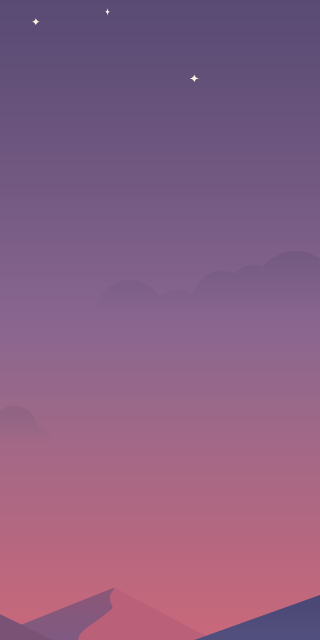
This background is drawn by a WebGL 2 fragment shader. Its source:

```glsl
#version 300 es
precision highp float;
// Dusk sky over desert dunes, with fading cloud banks and three sparkling stars.

#define CLOUD_TINT vec3(0.44, 0.345, 0.49)
#define CLOUD_STRENGTH 0.75
#define LOW_CLOUD_TINT vec3(0.53, 0.375, 0.50)
#define STAR_COLOR vec3(1.0, 0.94, 0.85)
#define DUNE_PEAK vec2(0.357, 0.164)
#define DUNE_LIT vec3(0.73, 0.38, 0.475)
#define DUNE_SHADE_TOP vec3(0.55, 0.335, 0.465)
#define DUNE_SHADE_BASE vec3(0.50, 0.355, 0.51)
#define LEFT_DUNE vec3(0.48, 0.32, 0.46)
#define RIGHT_DUNE vec3(0.29, 0.28, 0.46)

uniform vec2 u_resolution;
out vec4 fragColor;

// Colour stops run from the zenith (depth 0) to the horizon (depth 1).
const int STOPS = 7;
const vec4 SKY[STOPS] = vec4[](
    vec4(0.35, 0.295, 0.455, 0.0), vec4(0.38, 0.31, 0.47, 0.10),
    vec4(0.45, 0.35, 0.51, 0.29), vec4(0.54, 0.40, 0.56, 0.51),
    vec4(0.63, 0.41, 0.53, 0.68), vec4(0.72, 0.405, 0.50, 0.86),
    vec4(0.79, 0.41, 0.48, 1.0));

// Cloud puffs: centre and radius.
const vec3 PUFFS[5] = vec3[](
    vec3(0.406, 1.016, 0.109), vec3(0.555, 1.005, 0.089),
    vec3(0.695, 1.060, 0.094), vec3(0.792, 1.099, 0.073),
    vec3(0.924, 1.086, 0.130));

// Stars: centre and tip length.
const vec3 STARS[3] = vec3[](
    vec3(0.112, 1.932, 0.013), vec3(0.336, 1.963, 0.009),
    vec3(0.607, 1.755, 0.014));

float coverage(float d, float softness) {
    return clamp(0.5 - d / softness, 0.0, 1.0);
}

vec3 skyColor(float depth) {
    vec3 color = SKY[0].rgb;
    for (int i = 1; i < STOPS; i++) {
        float t = clamp((depth - SKY[i - 1].w) / (SKY[i].w - SKY[i - 1].w), 0.0, 1.0);
        color = mix(color, SKY[i].rgb, t);
    }
    return color;
}

// A round top whose sides continue straight down.
float puffDistance(vec2 p, vec3 puff) {
    vec2 q = p - puff.xy;
    return length(vec2(q.x, max(q.y, 0.0))) - puff.z;
}

// Four-pointed star with concave sides.
float sparkleDistance(vec2 p, float size) {
    vec2 q = pow(abs(p) + 1e-6, vec2(0.6));
    return pow(q.x + q.y, 1.0 / 0.6) - size;
}

// Winding crest between the lit and shaded sides of the central dune.
float crestX(float drop) {
    float bend = (drop - 0.0625) / 0.013;
    return 0.344 + 0.013 * (1.0 - smoothstep(0.0, 0.026, drop))
        + 0.008 * exp(-bend * bend) - 0.099 * smoothstep(0.057, 0.161, drop);
}

void main() {
    // Canvas units: x spans 0 to 1, y spans 0 to 2.
    vec2 p = gl_FragCoord.xy / u_resolution * vec2(1.0, 2.0);
    float pixel = max(1.0 / u_resolution.x, 2.0 / u_resolution.y);
    vec3 color = skyColor(1.0 - 0.5 * p.y);

    // Upper cloud bank, dissolving downward
    float bank = 1.0;
    for (int i = 0; i < 5; i++) bank = min(bank, puffDistance(p, PUFFS[i]));
    float fade = pow(clamp((p.y - 0.997) / 0.22, 0.0, 1.0), 1.4);
    color = mix(color, CLOUD_TINT, coverage(bank, pixel) * fade * CLOUD_STRENGTH);

    // Low cloud at the left
    float low = min(puffDistance(p, vec3(0.044, 0.659, 0.073)),
                    puffDistance(p, vec3(0.125, 0.630, 0.032)));
    float lowFade = smoothstep(0.60, 0.72, p.y) * 0.5;
    color = mix(color, LOW_CLOUD_TINT, coverage(low, pixel) * lowFade);

    // Stars
    for (int i = 0; i < 3; i++) {
        float d = sparkleDistance(p - STARS[i].xy, STARS[i].z);
        color = mix(color, STAR_COLOR, coverage(d, 2.0 * pixel));
    }

    // Central dune
    float side = p.x - DUNE_PEAK.x;
    float ridge = DUNE_PEAK.y - (side < 0.0 ? 0.40 : 0.527) * abs(side);
    float drop = DUNE_PEAK.y - p.y;
    vec3 shade = mix(DUNE_SHADE_TOP, DUNE_SHADE_BASE, clamp(drop / DUNE_PEAK.y, 0.0, 1.0));
    vec3 dune = mix(DUNE_LIT, shade, coverage(p.x - crestX(drop), pixel));
    color = mix(color, dune, coverage(p.y - ridge, pixel));

    // Foreground slopes
    color = mix(color, LEFT_DUNE, coverage(p.y - 0.081 + 0.49 * p.x, pixel));
    vec3 rightDune = RIGHT_DUNE + 0.03 * (1.0 - smoothstep(0.0, 0.14, p.y));
    color = mix(color, rightDune, coverage(p.y - 0.358 * (p.x - 0.607), pixel));

    fragColor = vec4(color, 1.0);
}
```
